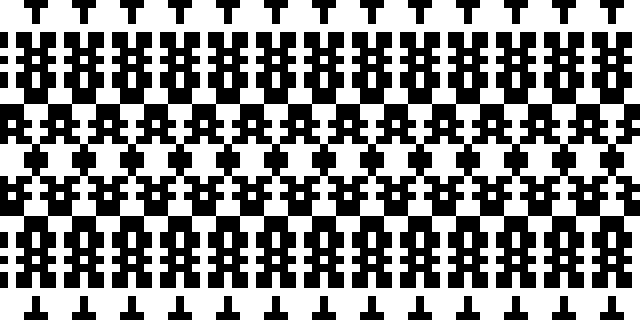
A Shadertoy shader for this pattern:

```glsl
const float ROWS = 40.0;          // square cells down the canvas
const float PERIOD = 6.0;         // cells per horizontal repeat
const float AXIS = 4.0;           // column of the mirror axis in each repeat
const int HALF_ROWS = 20;
const vec3 INK = vec3(0.0);
const vec3 GROUND = vec3(1.0);

// Each row inks a two-cell band beside the mirror axis.
// Values give the band's first column, from the middle row outward;
// -1 leaves only the axis cell and -2 leaves the row empty.
const int BAND_START[HALF_ROWS] = int[HALF_ROWS](
    0, -1, 1, 2, 1, 2, 2, 0, 0, 1,
    1, 0, 1, 0, 1, 1, -2, -1, -1, 0);

// 1 for an inked cell, 0 for ground
float cellInk(vec2 cell) {
    float halfPeriod = 0.5 * PERIOD;
    int column = int(abs(mod(cell.x - AXIS + halfPeriod, PERIOD) - halfPeriod));
    int row = int(abs(cell.y + 0.5 - 0.5 * ROWS));
    int start = BAND_START[min(row, HALF_ROWS - 1)];
    return (column == start || column == start + 1) ? 1.0 : 0.0;
}

// Exact area coverage of a pixel that spans at most two cells per axis
float inkCoverage(vec2 center, float pixelWidth) {
    vec2 upper = center + 0.5 * pixelWidth;
    vec2 cell = floor(upper);
    vec2 share = min((upper - cell) / pixelWidth, 1.0);
    float below = mix(cellInk(cell - 1.0), cellInk(cell - vec2(0.0, 1.0)), share.x);
    float above = mix(cellInk(cell - vec2(1.0, 0.0)), cellInk(cell), share.x);
    return mix(below, above, share.y);
}

void mainImage(out vec4 fragColor, in vec2 fragCoord) {
    float pixelWidth = ROWS / iResolution.y;
    float ink = inkCoverage(fragCoord * pixelWidth, pixelWidth);
    fragColor = vec4(mix(GROUND, INK, ink), 1.0);
}
```
